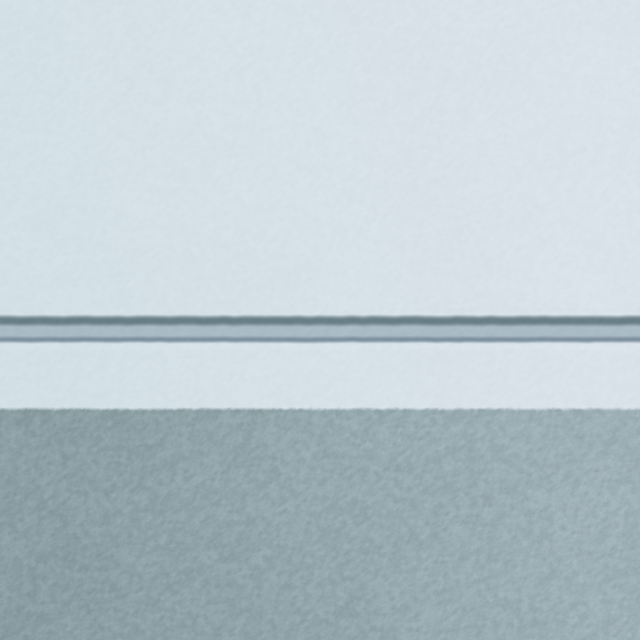
Reproduce this texture procedurally as a three.js fragment shader.

```glsl
// Draws a pale brushed panel with a double groove above a grainy grey lower panel.
varying vec2 vUv;

// Sine-free hash of a lattice cell
float hash(vec2 cell) {
  vec3 q = fract(vec3(cell.xyx) * 0.1031);
  q += dot(q, q.yzx + 33.33);
  return fract((q.x + q.y) * q.z);
}

float valueNoise(vec2 p) {
  vec2 cell = floor(p);
  vec2 f = fract(p);
  f = f * f * (3.0 - 2.0 * f);
  float low = mix(hash(cell), hash(cell + vec2(1.0, 0.0)), f.x);
  float high = mix(hash(cell + vec2(0.0, 1.0)), hash(cell + 1.0), f.x);
  return mix(low, high, f.y);
}

// Centred grain, slightly stretched along a diagonal
float grain(vec2 uv, float scale) {
  vec2 p = vec2(uv.x * 0.8 + uv.y * 0.6, (uv.y * 0.8 - uv.x * 0.6) * 1.4);
  float sum = 0.0;
  float weight = 0.5;
  for (int i = 0; i < 3; i++) {
    sum += weight * (valueNoise(p * scale + 17.0) - 0.5);
    scale *= 1.9;
    weight *= 0.6;
  }
  return sum;
}

// Soft horizontal band around a centre height
float band(float y, float centre, float halfWidth, float blur) {
  return 1.0 - smoothstep(halfWidth - blur, halfWidth + blur, abs(y - centre));
}

vec3 upperPanel(vec2 uv) {
  vec3 cool = vec3(0.825, 0.878, 0.898);
  vec3 light = vec3(0.852, 0.884, 0.915);
  float across = smoothstep(-0.1, 1.0, uv.x + 0.25 * (uv.y - 0.6));
  return mix(cool, light, across);
}

vec3 lowerPanel(vec2 uv) {
  vec3 shade = vec3(0.535, 0.612, 0.632);
  vec3 lit = vec3(0.622, 0.692, 0.717);
  float across = smoothstep(-0.15, 1.1, uv.x + 0.35 * (uv.y - 0.2));
  return mix(shade, lit, across);
}

vec3 addGroove(vec3 base, vec2 uv) {
  vec3 channel = vec3(0.665, 0.733, 0.773);
  vec3 darkLine = vec3(0.40, 0.48, 0.51);
  vec3 thinLine = vec3(0.47, 0.545, 0.60);
  float y = uv.y + 0.0012 * (valueNoise(uv * vec2(60.0, 20.0)) - 0.5);
  vec3 color = mix(base, channel, band(y, 0.486, 0.020, 0.004));
  color = mix(color, thinLine, 0.92 * band(y, 0.4695, 0.0035, 0.0038));
  return mix(color, darkLine, 0.95 * band(y, 0.4985, 0.0062, 0.0048));
}

void main() {
  vec2 uv = vUv;
  float fine = grain(uv, 115.0);
  float broad = valueNoise(uv * 9.0) - 0.5;

  // Upper panel with its groove and faint highlights
  vec3 upper = upperPanel(uv);
  upper += 0.012 * band(uv.y, 0.458, 0.003, 0.006);
  upper -= 0.014 * band(uv.y, 0.516, 0.001, 0.004) * smoothstep(0.4, 1.0, uv.x);
  upper = addGroove(upper, uv) + 0.028 * fine + 0.005 * broad;

  // Lower panel, a little darker just beneath its edge
  vec3 lower = lowerPanel(uv) + 0.10 * fine + 0.012 * broad;
  lower -= vec3(0.018, 0.012, 0.018) * band(uv.y, 0.357, 0.003, 0.005);

  float panelEdge = smoothstep(0.3575, 0.3645, uv.y + 0.003 * fine);
  gl_FragColor = vec4(mix(lower, upper, panelEdge), 1.0);
}
```
